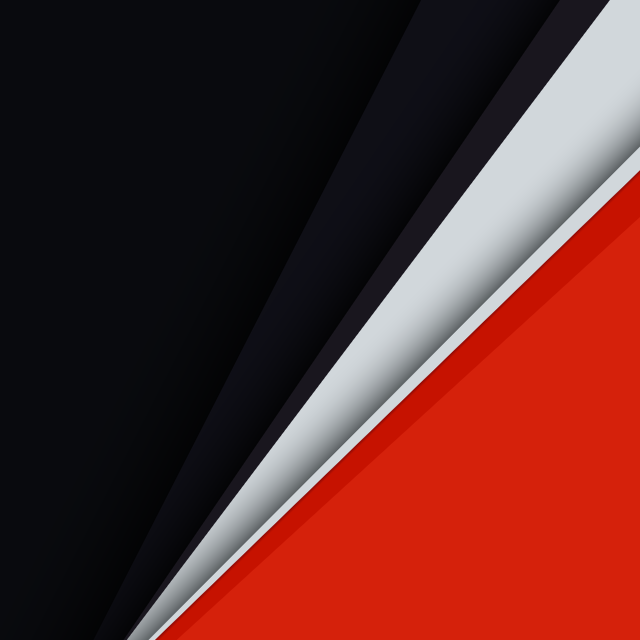
Give the GLSL for this background, as a Shadertoy shader.

```glsl
// Layered paper sheets fanning out from the lower left: black, navy, plum,
// pale grey and red. Each sheet is a half-plane given by a signed distance
// to its edge, and some sheets cast a soft shadow on the one to their left.

// Signed distance to the line from a up to b, positive on its right side.
float edgeDistance(vec2 p, vec2 a, vec2 b) {
    vec2 dir = normalize(b - a);
    return dot(p - a, vec2(dir.y, -dir.x));
}

// Smooth coverage of the half-plane on the right, about one pixel wide.
float cover(float d) {
    float pixel = 1.0 / min(iResolution.x, iResolution.y);
    return clamp(d / pixel + 0.5, 0.0, 1.0);
}

// Shadow strength to the left of an edge, fading to zero at the given width.
float shadow(float d, float width, float falloff) {
    return pow(1.0 - clamp(-d / width, 0.0, 1.0), falloff);
}

void mainImage(out vec4 fragColor, in vec2 fragCoord) {
    vec2 p = fragCoord / iResolution.xy;

    // Sheet edges from left to right
    float navyEdge  = edgeDistance(p, vec2(0.146, 0.0), vec2(0.658, 1.0));
    float plumEdge  = edgeDistance(p, vec2(0.193, 0.0), vec2(0.875, 1.0));
    float paleEdge  = edgeDistance(p, vec2(0.198, 0.0), vec2(0.953, 1.0));
    float stripEdge = edgeDistance(p, vec2(0.232, 0.0), vec2(1.0, 0.771));
    float redEdge   = edgeDistance(p, vec2(0.242, 0.0), vec2(1.0, 0.734));
    float brightEdge = edgeDistance(p, vec2(0.276, 0.0), vec2(1.0, 0.661));

    // Dark sheets, shaded beside the next edge
    vec3 black = mix(vec3(0.034, 0.039, 0.053), vec3(0.012, 0.013, 0.017),
                     shadow(navyEdge, 0.14, 1.6));
    vec3 navy = mix(vec3(0.057, 0.057, 0.088), vec3(0.015, 0.016, 0.022),
                    shadow(plumEdge, 0.11, 1.8));
    vec3 plum = vec3(0.098, 0.086, 0.118);

    // Pale sheet with a deep shadow under the narrow strip
    vec3 paleGrey = vec3(0.820, 0.843, 0.859);
    vec3 shadedGrey = mix(paleGrey, vec3(0.36, 0.38, 0.39),
                          shadow(stripEdge, 0.095, 2.3));

    // Red sheets, with a thin dark line along the outer edge
    vec3 deepRed = mix(vec3(0.775, 0.070, 0.0), vec3(0.58, 0.04, 0.02),
                       1.0 - smoothstep(0.0, 0.006, redEdge));
    vec3 brightRed = vec3(0.835, 0.129, 0.043);

    // Stack the sheets
    vec3 color = mix(black, navy, cover(navyEdge));
    color = mix(color, plum, cover(plumEdge));
    color = mix(color, shadedGrey, cover(paleEdge));
    color = mix(color, paleGrey, cover(stripEdge));
    color = mix(color, deepRed, cover(redEdge));
    color = mix(color, brightRed, cover(brightEdge));

    fragColor = vec4(color, 1.0);
}
```
